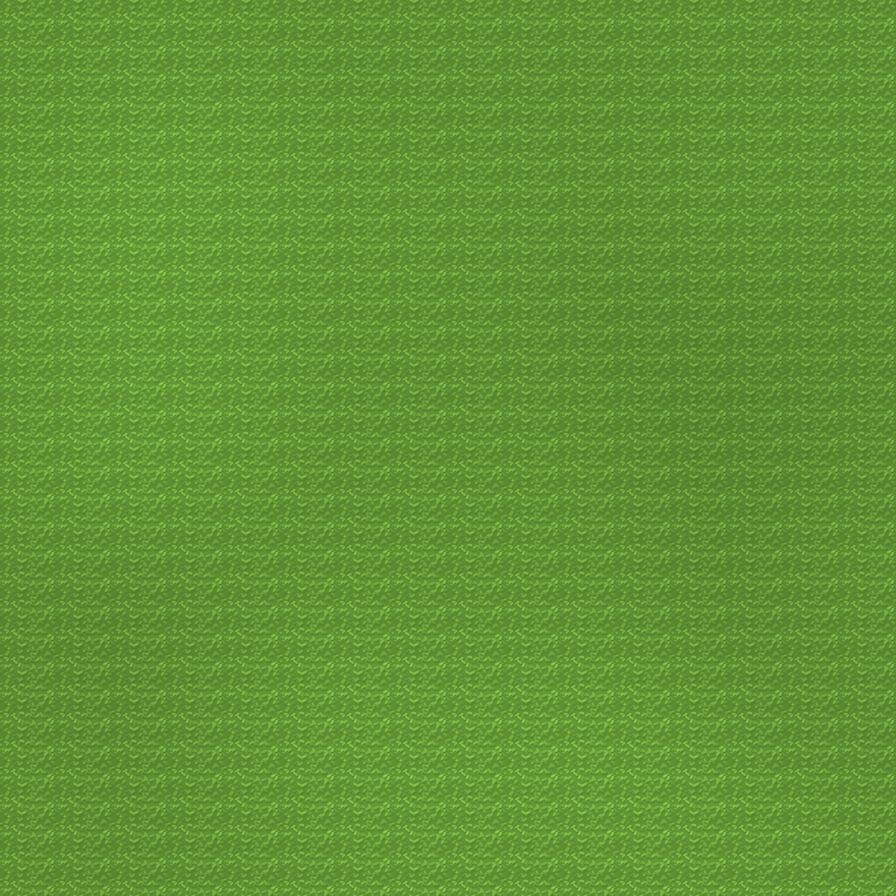
Give the GLSL for this texture, as a Shadertoy shader.

```glsl
// Fine grass turf: one wide tile of tiny leaves, repeated 16 across and 32 down.
// Each leaf is a short soft capsule with a shadow, wrapped around the tile edges;
// broad pools of light and soft gradient noise vary the whole lawn.

vec2 hash2(vec2 p) {
    p = vec2(dot(p, vec2(127.1, 311.7)), dot(p, vec2(269.5, 183.3)));
    return fract(sin(p) * 43758.5);
}

float gradientNoise(vec2 p) {
    vec2 cell = floor(p), f = p - cell;
    vec2 w = f * f * f * (f * (f * 6.0 - 15.0) + 10.0);
    vec4 corner;
    for (int i = 0; i < 4; i++) {
        vec2 o = vec2(i % 2, i / 2);
        corner[i] = dot(hash2(cell + o) * 2.0 - 1.0, f - o);
    }
    return mix(mix(corner.x, corner.y, w.x), mix(corner.z, corner.w, w.x), w.y);
}

// Distance to a capsule centred on the origin of a periodic tile, 2 wide and 1 high
float leafDistance(vec2 p, vec2 halfAxis, float radius) {
    vec2 tile = vec2(2.0, 1.0);
    p -= tile * floor(p / tile + 0.5);
    float t = clamp(dot(p, halfAxis) / dot(halfAxis, halfAxis), -1.0, 1.0);
    return length(p - halfAxis * t) - radius;
}

// Brightness of the repeating turf
float turf(vec2 p, float blur) {
    float tone = 0.55 + 0.015 * cos(6.2832 * (p.y - 0.22));
    for (int i = 0; i < 76; i++) {
        float n = float(i);
        vec2 h = hash2(vec2(n, 7.0));
        vec2 k = hash2(vec2(n, 31.0));
        vec2 centre = fract(n * vec2(0.7549, 0.5698) + 0.16 * (h - 0.5));
        float crest = cos(6.2832 * (centre.y - 0.22));
        centre.x *= 2.0;

        // Most leaves lean right, some lean left
        float angle = (k.x < 0.62 ? 0.7 : 2.4) + 0.9 * (h.y - 0.5);
        vec2 halfAxis = vec2(cos(angle), sin(angle)) * mix(0.025, 0.075, k.y);

        // Shadow below, then the lit leaf
        float shadow = leafDistance(p - centre + vec2(-0.02, 0.07), halfAxis, 0.035);
        float body = leafDistance(p - centre, halfAxis, 0.038);
        tone = mix(tone, 0.485, 0.75 * smoothstep(blur, -blur, shadow));
        float lit = mix(0.575, 0.76, h.x) + 0.03 * crest;
        tone = mix(tone, lit, smoothstep(blur, -blur, body));
    }
    return tone;
}

// Soft round pool of light or shade
float pool(vec2 uv, vec2 centre, float tightness) {
    vec2 d = uv - centre;
    return exp(-tightness * dot(d, d));
}

void mainImage(out vec4 fragColor, in vec2 fragCoord) {
    vec2 uv = fragCoord / iResolution.xy;
    float blur = max(0.03, 16.0 / iResolution.y);
    float tone = turf(fract(uv * vec2(16.0, 32.0)) * vec2(2.0, 1.0), blur);

    // Uneven light across the lawn
    float light = 1.0 + 0.05 * gradientNoise(uv * 4.0 + 3.0);
    light += 0.06 * pool(uv, vec2(0.2, 0.7), 14.0);
    light += 0.06 * pool(uv, vec2(0.62, 0.16), 14.0);
    light -= 0.06 * pool(uv, vec2(0.8, 0.46), 12.0);
    light -= 0.03 * pool(uv, vec2(0.03, 0.22), 18.0);

    vec3 grassGreen = vec3(0.66, 1.0, 0.36);
    fragColor = vec4(grassGreen * tone * light, 1.0);
}
```
